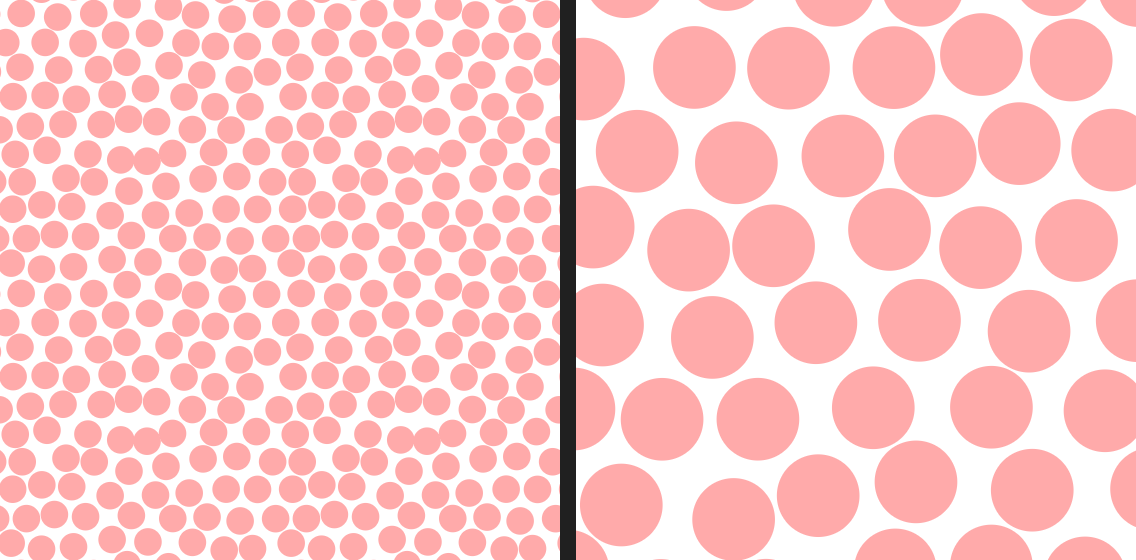
Left: the whole. Right: its middle third, enlarged.
A Shadertoy shader for this pattern:

```glsl
// Equal pink discs scattered closely, hardly touching, on white; the tile repeats.
// A staggered lattice is turned in patches by swirling gradient noise and jittered,
// then one relaxation step pushes colliding neighbours apart.

const vec3 PAPER = vec3(1.0);
const vec3 PINK = vec3(1.0, 0.667, 0.667);

const float PERIOD = 0.5;                   // side of the repeating tile
const vec2 GRID = vec2(8.0, 10.0);          // discs per tile, columns and rows
const float RADIUS = 0.0246;
const float SPACING = 0.0505;               // wanted distance between centres
const vec2 JITTER = vec2(0.009, 0.006);
const float SWIRLS = 3.0;                   // swirl patches along the tile
const float MAX_TURN = 0.33;                // strongest patch rotation, radians
const float MAX_PUSH = 0.015;               // farthest shift by relaxation
const int SIDE = 5;                         // cells along the working window

vec2 hash22(vec2 p) {
    vec3 h = fract(p.xyx * vec3(0.1031, 0.1030, 0.0973));
    h += dot(h, h.yzx + 33.33);
    return fract((h.xx + h.yz) * h.zy);
}

// Weighted rotation about one corner of a noise cell
vec2 cornerSwirl(vec2 corner, vec2 offset, float period, float weight) {
    float turn = 2.0 * hash22(mod(corner, period) + 71.0).x - 1.0;
    return weight * turn * vec2(-offset.y, offset.x);
}

// Gradient noise whose corner gradients are rotations
vec2 swirlNoise(vec2 p, float period) {
    vec2 c = floor(p);
    vec2 f = p - c;
    vec2 b = f * f * (3.0 - 2.0 * f);
    vec2 a = 1.0 - b;
    vec2 e = vec2(1.0, 0.0);
    return cornerSwirl(c, f, period, a.x * a.y)
         + cornerSwirl(c + e.xy, f - e.xy, period, b.x * a.y)
         + cornerSwirl(c + e.yx, f - e.yx, period, a.x * b.y)
         + cornerSwirl(c + e.xx, f - e.xx, period, b.x * b.y);
}

// Unrelaxed centre of the disc that belongs to a lattice cell
vec2 discCentre(vec2 cell) {
    float stagger = 0.5 * mod(cell.y, 2.0) - 0.25;
    vec2 home = (cell + 0.5 + vec2(stagger, 0.0)) * PERIOD / GRID;
    float patchSize = PERIOD / SWIRLS;
    vec2 swirl = MAX_TURN * patchSize * swirlNoise(home / patchSize, SWIRLS);
    vec2 jitter = JITTER * (2.0 * hash22(mod(cell, GRID) + 17.0) - 1.0);
    return home + swirl + jitter;
}

// Shift that moves a centre away from another one that is too close
vec2 pushApart(vec2 centre, vec2 other, float spacing) {
    vec2 away = centre - other;
    float gap = max(length(away), 0.0001);
    return 0.5 * max(spacing - gap, 0.0) * away / gap;
}

// Distance from p to the nearest relaxed disc centre
float nearestCentre(vec2 p) {
    vec2 centres[SIDE * SIDE];
    vec2 firstCell = floor(p * GRID / PERIOD) - 2.0;
    for (int y = 0; y < SIDE; y++)
        for (int x = 0; x < SIDE; x++)
            centres[y * SIDE + x] = discCentre(firstCell + vec2(float(x), float(y)));

    float nearest = 1.0;
    for (int y = 1; y < SIDE - 1; y++)
        for (int x = 1; x < SIDE - 1; x++) {
            vec2 centre = centres[y * SIDE + x];
            // Discs that cannot reach p need no relaxation
            if (distance(p, centre) > RADIUS + MAX_PUSH) continue;
            vec2 push = vec2(0.0);
            for (int j = -1; j <= 1; j++)
                for (int i = -1; i <= 1; i++)
                    push += pushApart(centre, centres[(y + j) * SIDE + x + i], SPACING);
            nearest = min(nearest, distance(p, centre + push));
        }
    return nearest;
}

void mainImage(out vec4 fragColor, in vec2 fragCoord) {
    float pixel = 1.0 / iResolution.y;
    float edge = nearestCentre(fragCoord * pixel) - RADIUS;
    float cover = clamp(0.5 - edge / pixel, 0.0, 1.0);
    fragColor = vec4(mix(PAPER, PINK, cover), 1.0);
}
```
